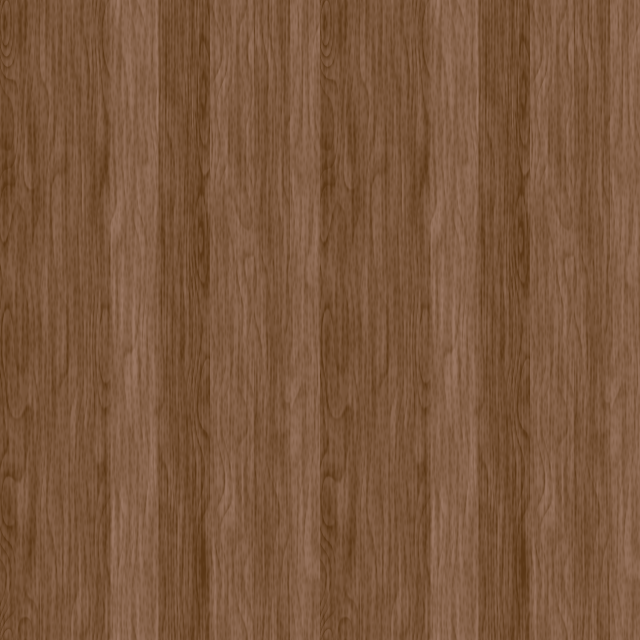
This texture is drawn by a WebGL 1 fragment shader. Its source:

```glsl
precision highp float;
uniform vec2 u_resolution;

const float TAU = 6.2831853;
const vec2 REPEATS = vec2(2.0, 1.0);
const vec3 DARK_WOOD = vec3(0.41, 0.27, 0.15);
const vec3 PALE_WOOD = vec3(0.56, 0.42, 0.33);
const float BASE_TONE = 0.035;
const float RING_COUNT = 36.0;
const float RING_DEPTH = 0.75;
const vec2 EYE_SIZE = vec2(0.036, 0.085);
const float EYE_RINGS = 4.2;
const float EYE_SHADE = 0.20;
const float STREAK_DEPTH = 0.15;
const float FIBRE_DEPTH = 0.17;
const float BLOTCH_DEPTH = 0.17;
const float SHIMMER_DEPTH = 0.05;
const vec2 PORE_CELLS = vec2(120.0, 64.0);
const float PORE_DEPTH = 0.28;

vec2 hash2(vec2 p) {
  return fract(sin(vec2(dot(p, vec2(127.1, 311.7)), dot(p, vec2(269.5, 183.3)))) * 43758.5);
}

// Wavering vertical bands; whole-number y scales keep the tile seamless
float layeredSines(vec2 p, float sway, float seed) {
  float sum = 0.0;
  for (int i = 0; i < 6; i++) {
    vec2 h = hash2(vec2(float(i) + 1.0, seed));
    float bend = sway * sin(TAU * (p.y * floor(1.0 + 3.0 * h.y) + 7.0 * h.x));
    sum += sin(TAU * (p.x * (0.5 + 1.5 * h.x) + h.y + bend));
  }
  return sum / 3.0;
}

// Distance to the nearest point of a wrapped cell grid
float cellular(vec2 p, vec2 period) {
  vec2 cell = floor(p);
  float nearest = 1.0;
  for (int j = -1; j <= 1; j++) {
    for (int i = -1; i <= 1; i++) {
      vec2 neighbour = cell + vec2(float(i), float(j));
      vec2 point = neighbour + hash2(mod(neighbour, period));
      nearest = min(nearest, distance(p, point));
    }
  }
  return nearest;
}

// Left edge, right edge and tone of the stave at x
vec3 staveAt(float x) {
  if (x < 0.125) return vec3(0.000, 0.125, 0.45);
  if (x < 0.346) return vec3(0.125, 0.346, 0.57);
  if (x < 0.495) return vec3(0.346, 0.495, 0.91);
  if (x < 0.656) return vec3(0.495, 0.656, 0.44);
  if (x < 0.794) return vec3(0.656, 0.794, 0.77);
  if (x < 0.906) return vec3(0.794, 0.906, 0.56);
  return vec3(0.906, 1.000, 0.88);
}

// Sum of the long eyes that bend the rings, three columns of four
float eyeField(vec2 p, vec3 stave) {
  float field = 0.0;
  for (int i = 0; i < 12; i++) {
    float column = mod(float(i), 3.0);
    float row = floor(float(i) / 3.0);
    vec2 h = hash2(vec2(column + 3.0, row + 5.0));
    vec2 eye = vec2(0.01 + 0.308 * column,
                    0.20 + 0.08 * column * (column - 1.0) + 0.25 * row + 0.04 * (h.x - 0.5));
    vec2 d = p - eye;
    d.y = fract(d.y + 0.5) - 0.5;
    d /= EYE_SIZE * vec2(1.0, 0.7 + 0.7 * h.y);
    float inside = step(stave.x, eye.x) * step(eye.x, stave.y);
    field += inside * (0.5 + 0.5 * h.x) * exp(-dot(d, d));
  }
  return field;
}

vec3 wood(vec2 uv) {
  vec2 p = fract(uv * REPEATS);
  vec3 stave = staveAt(p.x);
  float seed = 10.0 * stave.x + 1.0;
  float eyes = eyeField(p, stave);

  // Growth rings darken slowly, then end sharply
  float blotch = layeredSines(p * vec2(7.0, 1.0), 0.4, seed + 2.0);
  float rings = RING_COUNT * p.x + EYE_RINGS * eyes
              + 0.9 * layeredSines(p * vec2(5.0, 1.0), 0.3, seed);
  float phase = fract(rings);
  float lateWood = phase * phase * phase * (1.0 - smoothstep(0.85, 1.0, phase));
  float ringStrength = clamp(0.65 + 0.4 * blotch + eyes, 0.2, 1.2);

  // Straight streaks and fibres, broad stains, cross shimmer and pores
  float streaks = layeredSines(p * vec2(24.0, 1.0), 0.3, seed + 4.0);
  float fibres = layeredSines(p * vec2(58.0, 1.0), 0.35, seed + 6.0);
  float shimmer = layeredSines(p * vec2(4.0, 3.0), 0.45, seed + 8.0);
  float pores = 1.0 - smoothstep(0.05, 0.55, cellular(p * PORE_CELLS, PORE_CELLS));

  float tone = stave.z + BASE_TONE + STREAK_DEPTH * streaks + FIBRE_DEPTH * fibres
             + BLOTCH_DEPTH * blotch + SHIMMER_DEPTH * shimmer
             - RING_DEPTH * ringStrength * lateWood
             - EYE_SHADE * eyes - PORE_DEPTH * pores;
  return mix(DARK_WOOD, PALE_WOOD, clamp(tone, -0.35, 1.3));
}

void main() {
  // Four samples per pixel smooth the fine grain and seams
  vec3 color = vec3(0.0);
  for (int i = 0; i < 4; i++) {
    vec2 offset = vec2(mod(float(i), 2.0), floor(float(i) / 2.0)) * 0.5 - 0.25;
    color += wood((gl_FragCoord.xy + offset) / u_resolution);
  }
  gl_FragColor = vec4(color / 4.0, 1.0);
}
```
